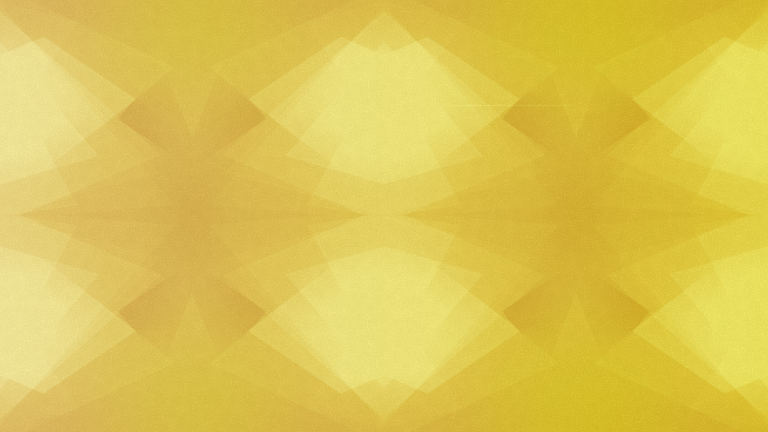
Give the GLSL for this background, as a WebGL 2 fragment shader.

```glsl
#version 300 es
precision highp float;
// Mirrored golden facets: translucent kites folded around soft glows on grained paper.
uniform vec2 u_resolution;
out vec4 fragColor;

const float ASPECT = 16.0 / 9.0;
const float PERIOD = 0.889;           // spacing of the mirrored columns
const vec3 OCHRE = vec3(0.82, 0.665, 0.235);
const vec3 GOLD = vec3(0.87, 0.765, 0.30);
const vec3 CREAM = vec3(0.92, 0.88, 0.47);
const vec3 SIDE_TINT = vec3(-0.02, -0.005, -0.22);
const vec3 OLIVE_TINT = vec3(-0.005, 0.035, -0.05);
const float BASE_TONE = 0.26;
const float GLOW = 0.28;
const float COLUMN_GLOW = 0.14;
const float GRAIN = 0.045;
const float GRAIN_SCALE = 260.0;
const float MOTTLE = 0.014;
const float MOTTLE_SCALE = 40.0;

float cross2(vec2 a, vec2 b) { return a.x * b.y - a.y * b.x; }

// Soft mask of the wedge at a corner, its sides running through two points.
float facet(vec2 p, vec2 corner, vec2 sideA, vec2 sideB) {
  vec2 a = normalize(sideA - corner);
  vec2 b = normalize(sideB - corner);
  vec2 q = p - corner;
  float turn = sign(cross2(a, b));
  float d = min(turn * cross2(a, q), turn * cross2(q, b));
  float edge = 0.5 / u_resolution.y + 0.0006;
  // A thin bright rim, then an even fill.
  return smoothstep(-edge, edge, d) * (0.9 + 0.3 * exp(-max(d, 0.0) * 60.0));
}

float hash(vec2 p) {
  p = fract(p * vec2(0.1031, 0.1137));
  p += dot(p, p.yx + 33.33);
  return fract((p.x + p.y) * p.x * 17.0);
}

// Cellular noise: distance to the nearest scattered point.
float cellular(vec2 p) {
  vec2 cell = floor(p);
  float nearest = 1.0;
  for (int j = -1; j <= 1; j++) {
    for (int i = -1; i <= 1; i++) {
      vec2 c = cell + vec2(i, j);
      vec2 point = c + vec2(hash(c), hash(c + 57.0));
      nearest = min(nearest, distance(p, point));
    }
  }
  return nearest;
}

// Brightness of the folded pattern; p.x from the column, p.y from the midline.
float facetTone(vec2 p) {
  float tone = BASE_TONE;
  vec2 g = (p - vec2(0.0, 0.235)) / vec2(0.20, 0.15);
  tone += GLOW * exp(-dot(g, g));
  tone += COLUMN_GLOW * exp(-p.x * p.x * 30.0) * (1.0 - smoothstep(0.34, 0.48, p.y));

  // Bright kite, cut by the dark notch above it and fading below
  float notch = smoothstep(-0.002, 0.002, 0.37 + 0.43 * p.x - p.y);
  float kite = notch * smoothstep(0.06, 0.25, p.y);
  tone += 0.19 * kite * facet(p, vec2(0.315, 0.268), vec2(0.102, 0.412), vec2(0.162, 0.150));

  // Wide outer facets
  float upper = smoothstep(0.17, 0.29, p.y);
  tone += 0.09 * upper * facet(p, vec2(0.403, 0.343), vec2(0.178, 0.447), vec2(0.315, 0.268));
  tone += 0.10 * facet(p, vec2(0.373, 0.139), vec2(0.282, 0.220), vec2(0.183, 0.058));
  tone += 0.06 * facet(p, vec2(0.405, 0.023), vec2(0.324, 0.116), vec2(0.0, -0.01));
  tone += 0.05 * facet(p, vec2(0.370, 0.098), vec2(0.310, 0.160), vec2(0.0, 0.0));

  // Inner facets
  tone += 0.11 * facet(p, vec2(0.229, 0.137), vec2(0.127, 0.255), vec2(0.0, 0.072));
  tone += 0.09 * facet(p, vec2(0.178, 0.023), vec2(0.127, 0.118), vec2(0.0, -0.004));
  tone += 0.05 * upper * facet(p, vec2(0.183, 0.447), vec2(0.0, 0.495), vec2(0.100, 0.330));

  // Shaded and lit triangles between the columns
  float shade = (1.0 - smoothstep(0.30, 0.44, p.x)) * (1.0 - smoothstep(0.23, 0.32, p.y));
  tone -= 0.22 * shade * facet(p, vec2(0.273, 0.222), vec2(0.347, 0.310), vec2(0.382, 0.150));
  float lit = 1.0 - smoothstep(0.22, 0.42, p.y);
  tone += 0.11 * lit * facet(p, vec2(0.444, 0.181), vec2(0.382, 0.336), vec2(0.506, 0.336));

  // Shadow where the columns meet, dim outer rim
  vec2 s = (p - vec2(0.444, 0.0)) / vec2(0.09, 0.12);
  tone -= 0.17 * exp(-dot(s, s));
  return tone - 0.06 * smoothstep(0.38, 0.5, p.y);
}

void main() {
  vec2 uv = gl_FragCoord.xy / u_resolution;
  vec2 pos = vec2(uv.x * ASPECT, uv.y);
  vec2 p = vec2(abs(pos.x - PERIOD * round(pos.x / PERIOD)), abs(pos.y - 0.502));

  float tone = facetTone(p);

  // Faint scratch across the upper right
  float scratch = smoothstep(0.92, 1.15, pos.x) * (1.0 - smoothstep(1.31, 1.34, pos.x));
  tone += 0.18 * scratch * (1.0 - smoothstep(0.0005, 0.0025, abs(pos.y - 0.756)));

  // Tone to colour, paler on the left and richer on the right
  vec3 color = mix(OCHRE, GOLD, clamp(tone * 2.0, 0.0, 1.0));
  color = mix(color, CREAM, clamp(tone * 2.0 - 1.0, 0.0, 1.0));
  color += SIDE_TINT * (uv.x - 0.5);
  color += OLIVE_TINT * smoothstep(0.15, 0.45, p.y) * smoothstep(0.1, 0.42, p.x);

  // Paper grain and mottling
  color += GRAIN * (cellular(pos * GRAIN_SCALE) - 0.45);
  color += MOTTLE * (cellular(pos * MOTTLE_SCALE) - 0.45);
  fragColor = vec4(clamp(color, 0.0, 1.0), 1.0);
}
```
